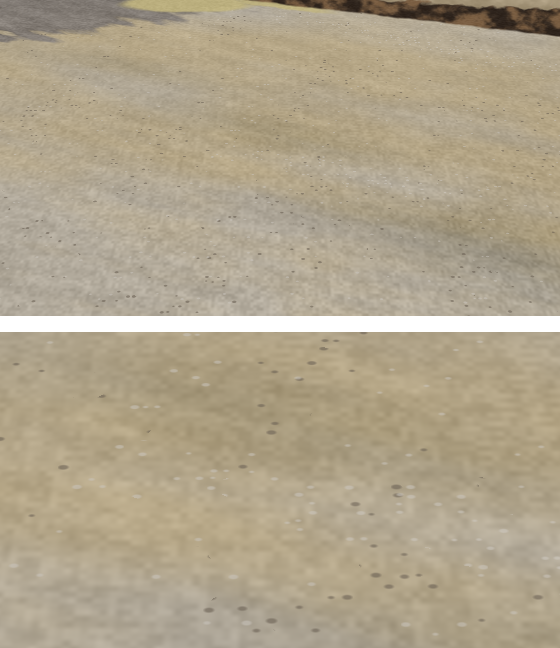
Top, the full canvas; bottom, a detail of the centre.
Write a WebGL 2 fragment shader that draws this texture.

```glsl
#version 300 es
precision highp float;
// Pale gravelly ground with slanting ochre streaks, a grey patch and a dark earth bank.
uniform vec2 u_resolution;
out vec4 fragColor;

float hash(vec2 p) {
  return fract(sin(dot(p, vec2(127.1, 311.7))) * 43758.5453);
}

float noise(vec2 p) {
  vec2 i = floor(p), f = fract(p);
  f = f * f * (3.0 - 2.0 * f);
  return mix(mix(hash(i), hash(i + vec2(1, 0)), f.x),
             mix(hash(i + vec2(0, 1)), hash(i + vec2(1, 1)), f.x), f.y);
}

float fbm(vec2 p) {
  float sum = 0.0, amp = 0.533;
  for (int i = 0; i < 4; i++) {
    sum += amp * noise(p);
    p = mat2(1.9, 0.3, -0.3, 1.9) * p + 17.3;
    amp *= 0.5;
  }
  return sum;
}

// Soft oval spot, sheared along the slope of the streaks
float patchMask(vec2 p, vec2 centre, vec2 radius) {
  vec2 d = p - centre;
  d.y += 0.2 * d.x;
  d /= radius;
  return exp(-dot(d, d));
}

// One jittered stone per cell, present with the given chance
float stones(vec2 p, float chance) {
  vec2 cell = floor(p);
  vec2 centre = 0.35 + 0.3 * vec2(hash(cell + 3.1), hash(cell + 8.7));
  vec2 d = (fract(p) - centre) * vec2(0.8, 1.2);
  float radius = mix(0.14, 0.3, hash(cell + 5.3));
  return step(hash(cell), chance) * (1.0 - smoothstep(radius - 0.12, radius + 0.12, length(d)));
}

void main() {
  vec2 p = gl_FragCoord.xy / u_resolution.y;
  float depth = 2.2 - p.y;
  vec2 ground = vec2(p.x - 0.9, 2.5) / depth;
  float nearness = 1.0 - 0.45 * p.y;

  // Broad tints and streaks
  float slant = p.y + 0.2 * p.x;
  float streak = fbm(vec2(p.x * 1.6, slant * 10.0));
  float fineStreak = fbm(vec2(p.x * 7.0 + 4.0, slant * 38.0));
  float mottle = fbm(p * vec2(5.0, 8.0) + 31.0);
  float band = smoothstep(0.42, 0.66, slant) * (1.0 - smoothstep(0.92, 1.1, slant - 0.1 * p.x));
  float ochre = band * 0.75 + (streak - 0.5) * 1.3 + (mottle - 0.5) * 0.5 + 0.12;
  ochre -= 0.6 * patchMask(p, vec2(0.42, 0.72), vec2(0.27, 0.055));
  ochre -= 0.6 * patchMask(p, vec2(1.2, 0.43), vec2(0.35, 0.045));
  vec3 color = mix(vec3(0.7, 0.67, 0.615), vec3(0.705, 0.645, 0.52), clamp(ochre, 0.0, 1.0));

  // Darker, damp areas
  float damp = patchMask(p, vec2(1.6, 0.19), vec2(0.3, 0.13)) * (0.4 + 1.1 * mottle);
  damp += 0.6 * patchMask(p, vec2(0.9, 0.57), vec2(0.3, 0.05));
  damp += 0.35 * patchMask(p, vec2(0.46, 0.78), vec2(0.3, 0.022));
  damp += 0.4 * patchMask(p, vec2(1.15, 0.33), vec2(0.25, 0.05));
  color -= vec3(0.1, 0.095, 0.1) * damp;
  color += 0.06 * (streak - 0.5) + 0.08 * (fineStreak - 0.5);

  // Gravel grain and scattered stones, finer in the distance
  float grain = 0.6 * noise(ground * 210.0) + 0.4 * noise(ground * 95.0 + 50.0) - 0.5;
  color += grain * 0.14 * nearness;
  float cluster = smoothstep(0.52, 0.75, fbm(p * vec2(9.0, 14.0) + 7.0));
  float darkStones = stones(ground * 115.0, 0.012 + 0.12 * cluster);
  color = mix(color, vec3(0.42, 0.38, 0.33), 0.6 * darkStones);
  float paleBelt = patchMask(p, vec2(1.35, 0.86), vec2(0.5, 0.025))
                 + patchMask(p, vec2(1.2, 0.43), vec2(0.35, 0.035));
  float paleStones = stones(ground * 130.0 + 40.0, 0.04 + 0.25 * paleBelt);
  color = mix(color, vec3(0.79, 0.77, 0.74), 0.55 * paleStones);
  color += 0.025 * paleBelt;

  // Ragged grey patch in the far left corner
  float ragged = fbm(vec2(p.x * 8.0, slant * 40.0) + 12.0) - 0.5;
  float greyEdge = p.y - 0.868 - 0.135 * p.x + 0.11 * ragged;
  float greyMask = smoothstep(-0.012, 0.014, greyEdge);
  vec3 grey = vec3(0.475, 0.45, 0.43) + 0.22 * ragged + 0.1 * grain;
  color = mix(color, grey, greyMask * 0.92);

  // Pale yellow deposit, thinning out along the foot of the bank
  float wobble = 0.008 * (fbm(p * vec2(24.0, 30.0)) - 0.5);
  float bankFoot = 1.0 - 0.117 * (p.x - 0.787) + wobble;
  float oval = length((p - vec2(0.59, 0.986)) / vec2(0.21, 0.026)) + 25.0 * wobble;
  float deposit = 1.0 - smoothstep(0.8, 1.1, oval);
  float strip = smoothstep(-0.018, -0.01, p.y - bankFoot)
              * smoothstep(0.68, 0.78, p.x) * (1.0 - smoothstep(0.98, 1.1, p.x));
  color = mix(color, vec3(0.76, 0.71, 0.5) + 0.06 * grain, max(deposit, strip) * 0.9);

  // Eroded earth bank with a lit top
  float crumble = fbm(p * vec2(26.0, 38.0) + 5.0);
  vec3 earth = mix(vec3(0.18, 0.14, 0.11), vec3(0.48, 0.37, 0.26), smoothstep(0.32, 0.75, crumble));
  float bankMask = smoothstep(-0.004, 0.004, p.y - bankFoot);
  color = mix(color, earth + 0.06 * grain, bankMask);
  float bankTop = 1.0 - 0.045 * (p.x - 1.15) + 0.03 * (crumble - 0.5);
  float topMask = smoothstep(-0.005, 0.005, p.y - bankTop) * smoothstep(1.1, 1.25, p.x);
  color = mix(color, vec3(0.65, 0.59, 0.48) + 0.2 * (crumble - 0.5), topMask);

  fragColor = vec4(clamp(color, 0.0, 1.0), 1.0);
}
```
